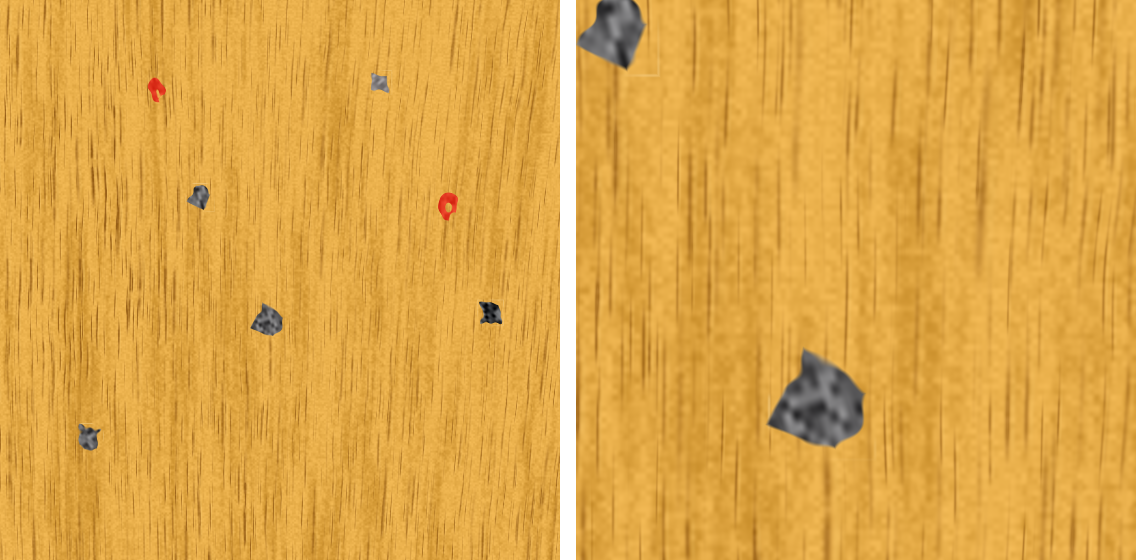
Left, the full canvas; right, a detail of the centre.
Write a WebGL 1 fragment shader that draws this texture.

```glsl
precision highp float;
// Golden oak veneer: stretched noise makes the fibres, and staggered columns
// of tapered dashes make the dark pores with a pale ridge beside each one.
// A few small red hooks and grey flakes lie scattered on top.

uniform vec2 u_resolution;

float hash(vec2 p) {
  return fract(sin(dot(p, vec2(127.1, 311.7))) * 43758.5453);
}

float noise(vec2 p) {
  vec2 cell = floor(p);
  vec2 f = fract(p);
  f = f * f * (3.0 - 2.0 * f);
  return mix(mix(hash(cell), hash(cell + vec2(1.0, 0.0)), f.x),
             mix(hash(cell + vec2(0.0, 1.0)), hash(cell + vec2(1.0, 1.0)), f.x), f.y);
}

// Wood straight at the left, leaning and waving toward the right.
vec2 grainSpace(vec2 p) {
  float lean = 0.10 * smoothstep(0.25, 1.0, p.x);
  float wave = 0.012 * (noise(p * vec2(4.0, 3.0)) - 0.5)
             + 0.004 * (noise(p * vec2(12.0, 14.0)) - 0.5);
  return vec2(p.x - lean * (p.y - 0.5) + wave, p.y);
}

// One layer of pores: x is the dark groove, y the pale ridge at its side.
vec2 pores(vec2 g, float columns, float rows, float seed) {
  float x = g.x * columns;
  float column = floor(x);
  float y = g.y * rows + 10.0 * hash(vec2(column, seed));
  vec2 cell = vec2(column, floor(y) + seed * 17.0);
  float along = fract(y);
  float across = fract(x) - 0.45 - 0.4 * (hash(cell + 3.7) - 0.5);
  float width = mix(0.06, 0.13, hash(cell + 9.2));
  float taper = smoothstep(0.0, 0.25, along) * smoothstep(1.0, 0.6, along);
  float broken = smoothstep(0.2, 0.65, noise(vec2(column * 7.3, g.y * 55.0)));
  float strength = taper * smoothstep(0.3, 0.95, hash(cell)) * mix(0.35, 1.0, broken);
  vec2 u = vec2(across, across - 2.2 * width) / width;
  return strength * exp(-u * u);
}

vec3 wood(vec2 p) {
  vec2 g = grainSpace(p);
  float fibre = noise(g * vec2(120.0, 9.0));
  float band = noise(g * vec2(26.0, 2.5) + 40.0);
  float grit = noise(p * vec2(230.0, 170.0));
  float shade = smoothstep(0.35, 0.85, 0.42 * fibre + 0.33 * band + 0.25 * grit);
  vec3 color = mix(vec3(0.925, 0.70, 0.305), vec3(0.82, 0.59, 0.20), shade);

  vec2 relief = vec2(0.0);
  for (int i = 0; i < 3; i++) {
    float layer = float(i);
    relief += pores(g, 46.0 + 27.0 * layer, 6.0 + 4.5 * layer, layer + 1.0);
  }
  float contrast = mix(0.85, 0.6, smoothstep(0.2, 0.7, p.x))
                 * mix(0.65, 1.1, noise(p * vec2(5.0, 4.0) + 8.0));
  color = mix(color, vec3(0.96, 0.77, 0.40), min(relief.y, 1.0) * 0.55 * contrast);
  color = mix(color, vec3(0.56, 0.34, 0.07), min(relief.x, 1.0) * contrast);
  return color + 0.06 * (noise(p * 300.0 + 5.0) - 0.5);
}

// Ragged flake, or a hooked open loop when hook is 1.
float chipDistance(vec2 q, float radius, float hook, float id) {
  float ragged = 0.5 * radius * (noise(q * 1.6 / radius + id * 13.0) - 0.5);
  float flake = abs(q.x) * 0.75 + abs(q.y) * 0.65 - 0.8 * radius;
  float loop = abs(length(q * vec2(1.5, 0.9)) - 0.65 * radius) - 0.26 * radius;
  loop = max(loop, 0.3 * radius - length(q - radius * vec2(0.3, -0.7)));
  return mix(flake, loop, hook) + ragged;
}

void main() {
  vec2 p = gl_FragCoord.xy / u_resolution;
  float edge = 0.0015;
  vec3 color = wood(p);

  // Scattered chips, the first two red, the rest grey.
  for (int i = 0; i < 7; i++) {
    float id = float(i);
    vec2 center = 0.08 + 0.84 * fract(id * vec2(0.618, 0.755) + vec2(0.24, 0.9));
    float radius = mix(0.018, 0.028, hash(vec2(id, 4.0)));
    float turn = 2.0 * hash(vec2(id, 8.0)) - 1.0;
    vec2 offset = p - center;
    vec2 q = mat2(cos(turn), -sin(turn), sin(turn), cos(turn)) * offset;
    float hook = 1.0 - step(1.5, id);

    // Faint, partly worn square outline around some chips.
    float box = abs(max(abs(offset.x), abs(offset.y)) - 1.2 * radius);
    float worn = smoothstep(0.4, 0.7, noise(p * 45.0 + id)) * step(0.4, hash(vec2(id, 2.0)));
    color = mix(color, vec3(0.96, 0.80, 0.50), 0.6 * worn * smoothstep(edge, 0.0, box));

    float speckle = noise(q * vec2(190.0, 130.0) + id * 7.0);
    float dark = hash(vec2(id, 6.0));
    vec3 grey = mix(vec3(0.58, 0.56, 0.56), vec3(0.20, 0.21, 0.22), dark);
    grey += (speckle - 0.5) * mix(0.25, 0.6, dark);
    vec3 red = mix(vec3(0.82, 0.13, 0.06), vec3(0.96, 0.32, 0.20), speckle);
    float d = chipDistance(q, radius, hook, id);
    color = mix(color, mix(grey, red, hook), smoothstep(edge, -edge, d));
  }
  gl_FragColor = vec4(clamp(color, 0.0, 1.0), 1.0);
}
```
